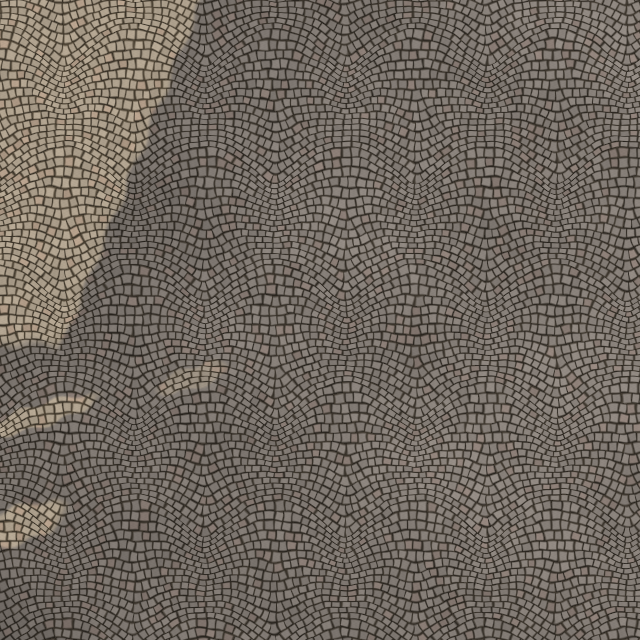
A WebGL 1 fragment shader for this texture:

```glsl
precision highp float;
// Small square cobbles laid in staggered arches, partly in warm sunlight.
// A height field blends each line of arches into the next, shifted by half an
// arch; its levels are the rows, and each row is cut into jittered stones.

uniform vec2 u_resolution;

#define ARCH_WIDTH 0.22
#define ARCH_RISE 0.069
#define BAND_HEIGHT 0.184
#define ROWS_PER_BAND 15.0
#define STONE_PITCH 0.0144
#define STONE_HALF 0.432
#define CORNER 0.10
#define JITTER 0.06
#define STONE_COLOR vec3(0.532, 0.503, 0.477)
#define JOINT_COLOR vec3(0.185, 0.165, 0.138)
#define SUN_TINT vec3(1.28, 1.25, 1.16)

const float PI = 3.14159265;

float hash(vec2 p) {
    return fract(sin(dot(p, vec2(127.1, 311.7))) * 43758.545);
}

// Height of one line of arches; odd lines are shifted by half an arch.
float archLine(float x, float line) {
    float c = cos(PI * (x / ARCH_WIDTH + 0.5 * line));
    return line * BAND_HEIGHT + ARCH_RISE * (sqrt(c * c + 0.03) - 0.65);
}

// Continuous row number, with a slight hand-laid wobble.
float rowField(vec2 p) {
    float line = floor(p.y / BAND_HEIGHT);
    if (p.y < archLine(p.x, line)) line -= 1.0;
    else if (p.y > archLine(p.x, line + 1.0)) line += 1.0;
    float low = archLine(p.x, line);
    float high = archLine(p.x, line + 1.0);
    float wobble = 0.09 * sin(p.x * 83.0 + 3.0 * sin(p.y * 31.0))
                 + 0.04 * sin(p.x * 197.0 + p.y * 120.0);
    return (line + (p.y - low) / (high - low)) * ROWS_PER_BAND + wobble;
}

// Approximate arc length along a row, counted in stones.
float stoneField(float x, float row) {
    float phase = cos(PI * (row + 0.5) / ROWS_PER_BAND);
    float bend = ARCH_WIDTH / (2.0 * PI) * phase * sin(2.0 * PI * x / ARCH_WIDTH);
    float u = (1.16 * x - 0.18 * bend) / STONE_PITCH + 17.0 * hash(vec2(row, 4.0));
    return u + 0.08 * sin(u * 2.3 + row * 1.7);
}

float roundedBox(vec2 q, vec2 halfSize) {
    vec2 d = abs(q) - halfSize + CORNER;
    return length(max(d, 0.0)) + min(max(d.x, d.y), 0.0) - CORNER;
}

// Soft tilted patch of light.
float sunPatch(vec2 p, vec2 center, vec2 halfSize) {
    vec2 q = p - center;
    q.y -= 0.3 * q.x;
    return 1.0 - smoothstep(0.8, 1.1, length(q / halfSize));
}

float sunlight(vec2 p) {
    vec2 q = p + 0.004 * vec2(sin(p.y * 71.0), sin(p.x * 93.0 + p.y * 40.0));
    float edge = 0.315 - 0.405 * (1.0 - q.y);
    float light = (1.0 - smoothstep(-0.006, 0.006, q.x - edge))
                * smoothstep(0.45, 0.475, q.y);
    light = max(light, sunPatch(q, vec2(0.06, 0.35), vec2(0.10, 0.018)));
    light = max(light, sunPatch(q, vec2(0.03, 0.18), vec2(0.08, 0.03)));
    return max(light, 0.6 * sunPatch(q, vec2(0.30, 0.41), vec2(0.055, 0.02)));
}

void main() {
    float scale = min(u_resolution.x, u_resolution.y);
    vec2 canvas = gl_FragCoord.xy / scale;
    vec2 p = canvas - vec2(0.10, 0.01);

    // Row, and the closest point on its center line for square joints.
    float field = rowField(p);
    float row = floor(field);
    float offset = field - row - 0.5;
    float e = 0.001;
    vec2 slope = vec2(rowField(p + vec2(e, 0.0)) - rowField(p - vec2(e, 0.0)),
                      rowField(p + vec2(0.0, e)) - rowField(p - vec2(0.0, e))) / (2.0 * e);
    float alongX = p.x - slope.x * offset / dot(slope, slope);
    float along = stoneField(alongX, row);

    // Individual stone: size, shift and turn.
    vec2 id = vec2(floor(along), row);
    float a = hash(id), b = hash(id + 37.3), tone = hash(id + 71.9);
    vec2 q = vec2(fract(along) - 0.5, offset);
    q += (vec2(a, b) - 0.5) * JITTER;
    float turn = (tone - 0.5) * 0.16;
    q += turn * vec2(-q.y, q.x);
    vec2 halfSize = STONE_HALF - JITTER * 0.8 * vec2(b, a);
    float d = roundedBox(q, halfSize);
    float soft = max(0.12, 1.1 / (scale * STONE_PITCH));
    float stone = 1.0 - smoothstep(-soft, soft, d);

    // Worn faces: tone per stone, a few rosy ones and fine grain.
    vec3 face = STONE_COLOR * (0.94 + 0.12 * tone);
    face *= mix(vec3(1.0), vec3(1.02, 0.975, 0.965), step(0.88, a));
    face *= 1.0 + 0.02 * sin(p.x * 811.0 + 2.0 * sin(p.y * 633.0)) * sin(p.y * 907.0);
    vec3 joint = JOINT_COLOR * (0.85 + 0.5 * b);
    vec3 color = mix(joint, face, stone);

    // Broad stains, deeper shade beside the sunlit corner and at the foot.
    float light = sunlight(canvas);
    float shade = 0.90 + 0.11 * smoothstep(0.05, 0.65, canvas.x + 0.25 * (0.5 - canvas.y));
    shade *= 0.95 + 0.05 * smoothstep(0.0, 0.3, canvas.y);
    shade += 0.03 * sin(p.x * 9.0 + 2.0 * sin(p.y * 7.0)) + 0.015 * sin(p.y * 23.0 + p.x * 14.0);
    color *= mix(vec3(shade), SUN_TINT, light);
    gl_FragColor = vec4(color, 1.0);
}
```
